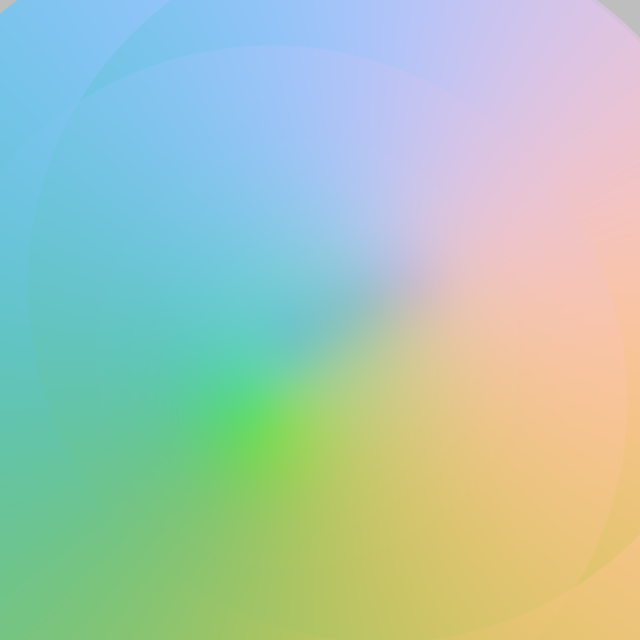
This background is drawn by a WebGL 1 fragment shader. Its source:

```glsl
precision highp float;
// Soft pastel colour wheels: three overlapping translucent discs on grey,
// each sweeping through the hues around its own centre, with smooth
// green and blue-grey glows where the wheels meet in the middle.

uniform vec2 u_resolution;

const vec3 GREY = vec3(0.745);
const float HUB_SOFTNESS = 0.065;

// Hue sweep of nearly even lightness; the hub fades to a neutral tone.
vec3 hueWheel(vec2 offset) {
  vec2 direction = offset / sqrt(dot(offset, offset) + HUB_SOFTNESS * HUB_SOFTNESS);
  float red = dot(direction, vec2(0.999, -0.035));
  float blue = dot(direction, vec2(-0.105, 0.995));
  return vec3(0.68 + 0.3 * red, 0.768, 0.68 + 0.3 * blue);
}

// Lays one translucent wheel over the colour below it.
vec3 layDisc(vec3 below, vec2 p, vec2 center, float radius, float opacity, float pixel) {
  float edge = length(p - center) - radius;
  float cover = 1.0 - smoothstep(-pixel, pixel, edge);
  return mix(below, hueWheel(p - center), cover * opacity);
}

float segmentDistance(vec2 p, vec2 a, vec2 b) {
  vec2 along = b - a;
  float t = clamp(dot(p - a, along) / dot(along, along), 0.0, 1.0);
  return length(p - a - along * t);
}

float glow(float dist, float size) {
  float d = dist / size;
  return exp(-d * d);
}

void main() {
  vec2 p = gl_FragCoord.xy / u_resolution;
  float pixel = 1.0 / min(u_resolution.x, u_resolution.y);

  // Discs, from the large backing wheel to the top one
  vec3 color = GREY;
  color = layDisc(color, p, vec2(0.475, 0.402), 0.747, 1.0, pixel);
  color = layDisc(color, p, vec2(0.600, 0.553), 0.557, 0.75, pixel);
  color = layDisc(color, p, vec2(0.423, 0.372), 0.557, 0.5, pixel);

  // Tints around the hubs
  float core = glow(distance(p, vec2(0.482, 0.453)), 0.195);
  float leaf = glow(distance(p, vec2(0.404, 0.336)), 0.104);
  float mist = glow(segmentDistance(p, vec2(0.475, 0.479), vec2(0.632, 0.551)), 0.072);
  color += core * vec3(-0.12, 0.045, -0.05);
  color += leaf * vec3(-0.05, 0.06, -0.10);
  color += mist * vec3(-0.06, -0.045, 0.04);

  gl_FragColor = vec4(clamp(color, 0.0, 1.0), 1.0);
}
```
